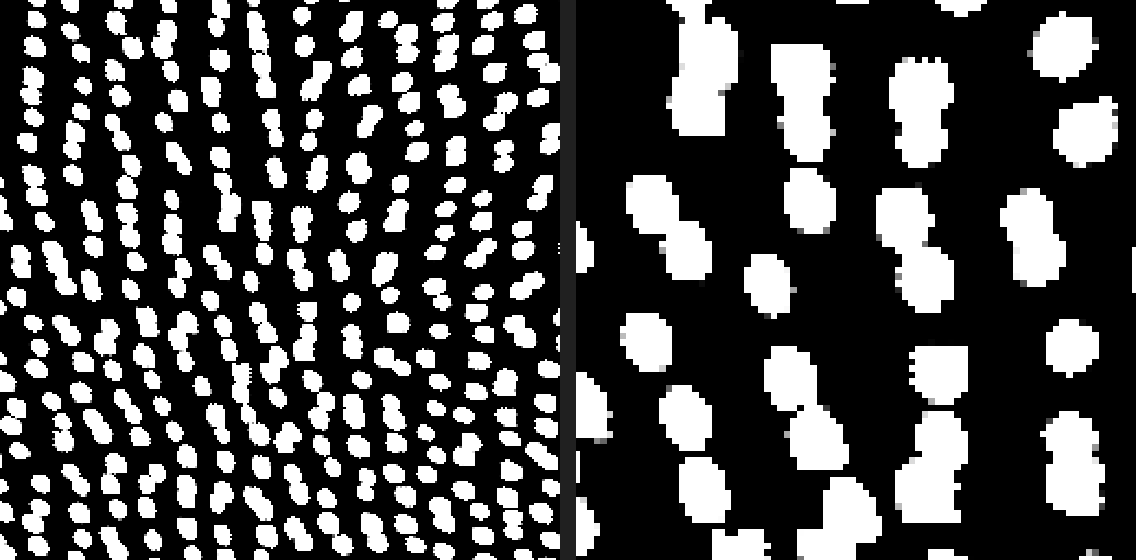
Left, the full canvas; right, a detail of the centre.
A three.js fragment shader for this pattern:

```glsl
varying vec2 vUv;

const vec3 GROUND = vec3(0.0);
const vec3 SPOT = vec3(1.0);
const vec2 SPACING = vec2(0.075, 0.043);
const float RADIUS = 0.0185;
const float BLOCKS = 256.0;

vec2 hash2(vec2 p) {
  vec3 q = fract(p.xyx * vec3(0.1031, 0.1030, 0.0973));
  q += dot(q, q.yzx + 33.33);
  return fract((q.xx + q.yz) * q.zy);
}

// Sideways drift of the columns: leaning left, with slow waves on top.
float columnBend(vec2 p) {
  float lean = -0.2 * (p.y - 0.5) * (1.0 - 1.3 * p.x);
  float wave = 0.02 * sin(7.0 * p.y + 3.0 * p.x) + 0.008 * sin(15.0 * p.y - 5.0 * p.x);
  return lean + wave;
}

// Doubled-angle direction field, so that opposite directions agree.
vec2 grainField(vec2 p) {
  float along = -0.85 * cos((p.x - 0.38) * 6.2832);
  float turn = smoothstep(0.38, 0.65, p.x) * smoothstep(0.25, 0.6, p.y);
  return vec2(along, mix(-0.75, 0.6, turn));
}

// Normalised distance to a stretched spot; 1.0 lies on its rim.
float ellipse(vec2 offset, vec2 field, float radius) {
  float angle = 0.5 * atan(field.y, field.x);
  float stretch = 1.0 + 0.2 * min(length(field), 1.0);
  vec2 axis = vec2(cos(angle), sin(angle));
  vec2 local = vec2(dot(offset, axis), dot(offset, vec2(-axis.y, axis.x)));
  return length(local / vec2(stretch, 1.0 / stretch)) / radius;
}

// Box that trims some spots to straight sides.
float trim(vec2 offset, vec2 shift, float halfSize) {
  vec2 d = abs(offset - shift) / halfSize;
  return max(d.x, d.y);
}

// Nearest spot among jittered cells along bent columns.
float spots(vec2 p) {
  float straightX = p.x - columnBend(p);
  straightX = p.x - columnBend(vec2(straightX, p.y));
  float column = floor(straightX / SPACING.x);
  float nearest = 9.0;
  for (int i = -1; i <= 1; i++) {
    float c = column + float(i);
    float stagger = hash2(vec2(c + 40.0, 7.0)).x;
    float row = floor(p.y / SPACING.y - stagger);
    for (int j = -2; j <= 2; j++) {
      vec2 cell = vec2(c, row + float(j));
      vec2 jitter = hash2(cell + 61.0) - 0.5;
      vec2 traits = hash2(cell + 137.0);
      vec2 center = (cell + vec2(0.5, 0.5 + stagger) + jitter * vec2(0.4, 0.64)) * SPACING;
      center.x += columnBend(center);
      vec2 offset = p - center;
      float radius = RADIUS * mix(0.83, 1.17, traits.x);
      vec2 shift = (hash2(cell + 211.0) - 0.5) * 0.011;
      float d = max(ellipse(offset, grainField(center), radius), trim(offset, shift, 0.02));
      nearest = min(nearest, d);
    }
  }
  return nearest;
}

void main() {
  // Coarse blocks give the rims their small steps.
  vec2 block = floor(vUv * BLOCKS);
  vec2 p = (block + 0.5) / BLOCKS;
  float roughness = (hash2(block + 19.0).x - 0.5) * 0.09;
  float mask = 1.0 - smoothstep(0.99, 1.01, spots(p) + roughness);
  gl_FragColor = vec4(mix(GROUND, SPOT, mask), 1.0);
}
```
